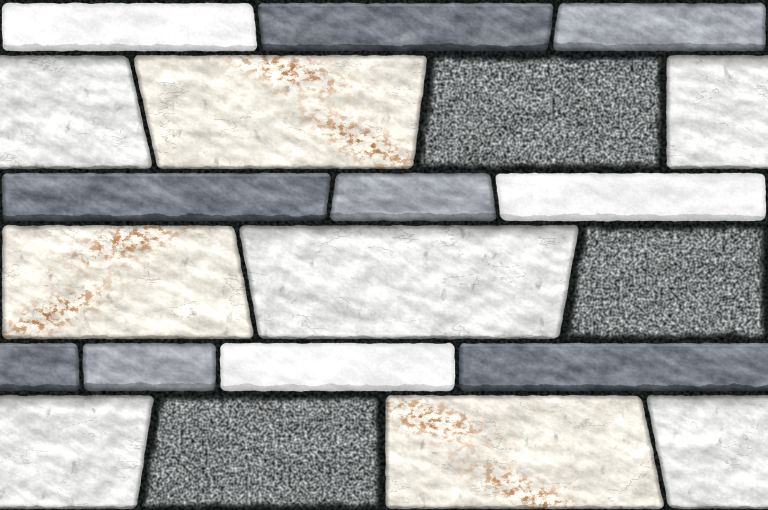
A Shadertoy shader for this texture:

```glsl
// Stacked stone cladding: three pairs of a thin and a tall course, three stones per course.
// Slanted joints bound each stone; rounded, jittered distances cut it from dark mortar,
// and gradient noise gives each kind of stone its relief, grain, veins or rust.

const float ASPECT = 1.5;          // width of the layout, its height being 1
const float PAIRS = 3.0;           // pairs of courses down the canvas
const float THIN_SHARE = 0.307;    // part of a pair taken by the thin course
const float TOP_OFFSET = 0.002;
const float HALF_GAP = 0.0042;
const float CORNER = 0.012;
const float JITTER = 0.005;
const float RUST_AMOUNT = 0.85;

const vec3 MORTAR = vec3(0.09, 0.105, 0.10);
const vec3 RUST = vec3(0.66, 0.40, 0.19);
const vec3 VEIN = vec3(0.52, 0.50, 0.48);

// Kinds of stone
const int WHITE = 0, DARK_SLATE = 1, LIGHT_SLATE = 2, MARBLE = 3, CREAM = 4, GRANITE = 5;
const vec3 BASE[6] = vec3[6](
    vec3(0.98, 0.98, 0.98), vec3(0.47, 0.49, 0.525), vec3(0.655, 0.67, 0.695),
    vec3(0.925, 0.925, 0.92), vec3(0.96, 0.94, 0.895), vec3(0.49, 0.50, 0.50));
const float RELIEF[6] = float[6](0.10, 0.22, 0.22, 0.23, 0.24, 0.12);
const float LIP_HEIGHT[6] = float[6](0.016, 0.016, 0.019, 0.009, 0.009, 0.0);
const float LIP_SHADE[6] = float[6](0.83, 0.62, 0.76, 0.72, 0.78, 1.0);

// Right joints of each course, as shares of the width, at its top and bottom
const vec3 JOINT_TOP[6] = vec3[6](
    vec3(0.332, 0.725, 1.0), vec3(0.169, 0.560, 0.865), vec3(0.435, 0.641, 1.0),
    vec3(0.307, 0.758, 1.0), vec3(0.104, 0.284, 0.595), vec3(0.204, 0.499, 0.837));
const vec3 JOINT_BOTTOM[6] = vec3[6](
    vec3(0.339, 0.716, 1.0), vec3(0.203, 0.540, 0.865), vec3(0.426, 0.650, 1.0),
    vec3(0.335, 0.730, 1.0), vec3(0.107, 0.284, 0.595), vec3(0.180, 0.499, 0.869));
const ivec3 KINDS[6] = ivec3[6](
    ivec3(WHITE, DARK_SLATE, LIGHT_SLATE), ivec3(MARBLE, CREAM, GRANITE),
    ivec3(DARK_SLATE, LIGHT_SLATE, WHITE), ivec3(CREAM, MARBLE, GRANITE),
    ivec3(DARK_SLATE, LIGHT_SLATE, WHITE), ivec3(MARBLE, GRANITE, CREAM));
// Two rust patches per cream stone, in shares of the stone
const vec4 RUST_SPOTS[3] = vec4[3](
    vec4(0.52, 0.14, 0.80, 0.76), vec4(0.55, 0.14, 0.20, 0.78), vec4(0.17, 0.22, 0.52, 0.86));

vec2 gradientAt(vec2 cell) {
    vec3 h = fract(cell.xyx * vec3(0.1031, 0.1030, 0.0973));
    h += dot(h, h.yzx + 33.33);
    float angle = 6.2832 * fract((h.x + h.y) * h.z);
    return vec2(cos(angle), sin(angle));
}

float noise(vec2 p) {
    vec2 i = floor(p), f = fract(p), u = f * f * f * (f * (f * 6.0 - 15.0) + 10.0);
    vec2 e = vec2(1.0, 0.0);
    float a = dot(gradientAt(i), f), b = dot(gradientAt(i + e), f - e);
    float c = dot(gradientAt(i + e.yx), f - e.yx), d = dot(gradientAt(i + 1.0), f - 1.0);
    return mix(mix(a, b, u.x), mix(c, d, u.x), u.y);
}

float fbm(vec2 p) {
    float sum = 0.0, amp = 0.6;
    for (int i = 0; i < 5; i++) {
        sum += amp * noise(p);
        p = mat2(1.6, 1.2, -1.2, 1.6) * p + 7.3;
        amp *= 0.55;
    }
    return sum;
}

// Rust strength inside an elongated, tilted patch
float rustPatch(vec2 offset, float slope) {
    offset.y -= slope * offset.x;
    return exp(-dot(offset * offset, vec2(90.0, 900.0)));
}

vec3 stoneColor(int kind, int course, vec2 p, vec2 local, vec2 size) {
    vec3 color = BASE[kind];
    vec2 q = mat2(0.9, -0.35, 0.35, 0.9) * p * vec2(12.0, 22.0) + float(course) * 17.0;
    color += RELIEF[kind] * (fbm(q) - fbm(q + vec2(0.12, 0.2))) * 1.6;
    color *= 1.0 + 0.10 * fbm(p * 9.0 + 31.0);

    if (kind == MARBLE || kind == CREAM) {
        float blots = smoothstep(0.24, 0.50, fbm(p * vec2(26.0, 17.0) + 5.0));
        float crack = 1.0 - smoothstep(0.0, 0.035, abs(fbm(p * vec2(9.0, 24.0) + 60.0)));
        crack *= smoothstep(0.0, 0.3, noise(p * 14.0 + 3.0));
        color = mix(color, VEIN, 0.45 * blots + 0.28 * crack);
    }
    if (kind == CREAM) {
        vec4 spots = RUST_SPOTS[course / 2];
        float slope = course == 3 ? -0.45 : 0.45;
        float patches = rustPatch((local - spots.xy) * size, slope * 0.6)
                      + rustPatch((local - spots.zw) * size, slope);
        float flecks = smoothstep(-0.08, 0.28, fbm(p * vec2(55.0, 75.0)));
        color = mix(color, RUST, RUST_AMOUNT * min(patches, 1.0) * flecks);
    }
    if (kind == GRANITE)
        color += 0.42 * noise(p * 190.0) + 0.30 * noise(p * 105.0 + 9.0);
    else
        color += 0.035 * noise(p * 170.0);
    return color;
}

void mainImage(out vec4 fragColor, in vec2 fragCoord) {
    vec2 uv = fragCoord / iResolution.xy;
    vec2 p = vec2(uv.x * ASPECT, 1.0 - uv.y);
    float pixel = 0.8 / iResolution.y;

    // Course and height within it
    float y = clamp((p.y - TOP_OFFSET) * PAIRS, 0.0, PAIRS - 0.0001);
    bool tall = fract(y) > THIN_SHARE;
    int course = 2 * int(y) + int(tall);
    float height = (tall ? 1.0 - THIN_SHARE : THIN_SHARE) / PAIRS;
    float t = tall ? (fract(y) - THIN_SHARE) / (1.0 - THIN_SHARE) : fract(y) / THIN_SHARE;

    // Stone holding this point; the course wraps around sideways
    vec3 joints = mix(JOINT_TOP[course], JOINT_BOTTOM[course], t) * ASPECT;
    float side = -1.0, left = 0.0, width = 1.0;
    int kind = 0;
    for (int i = 0; i < 6; i++) {
        int k = i % 3;
        float x = p.x - ASPECT * float(i / 3);
        float start = k == 0 ? joints[2] - ASPECT : joints[k - 1];
        float nearest = min(x - start, joints[k] - x);
        if (nearest > side) {
            side = nearest; left = x - start; width = joints[k] - start; kind = KINDS[course][k];
        }
    }

    // Rounded outline, rougher and deeper set for granite
    bool rough = kind == GRANITE;
    float below = (1.0 - t) * height;
    vec2 inner = CORNER - vec2(side, min(t * height, below)) + HALF_GAP;
    float d = CORNER - length(max(inner, 0.0)) - min(max(inner.x, inner.y), 0.0);
    d += JITTER * (rough ? 2.2 * fbm(p * 22.0) - 1.1 : 0.7 * fbm(p * 30.0));
    float soft = rough ? 0.006 : pixel;

    // Surface, bottom lip and edge shading
    vec3 color = stoneColor(kind, course, p, vec2(left / width, t), vec2(width, height));
    float lip = LIP_HEIGHT[kind] + 0.009 * fbm(p * vec2(24.0, 8.0) + 40.0) - below;
    color *= mix(1.0, LIP_SHADE[kind], smoothstep(-0.0015, 0.0015, lip));
    color *= mix(kind == WHITE ? 0.88 : 0.66, 1.0, smoothstep(0.0, 0.011, d));
    if (kind == MARBLE) color *= mix(0.76, 1.0, smoothstep(0.008, 0.035, t * height));
    if (kind == DARK_SLATE) color += 0.16 * (1.0 - smoothstep(0.008, 0.013, t * height));

    vec3 mortar = MORTAR + 0.14 * noise(p * 150.0);
    color = mix(mortar, color, smoothstep(-soft, soft, d));
    fragColor = vec4(clamp(color, 0.0, 1.0), 1.0);
}
```
